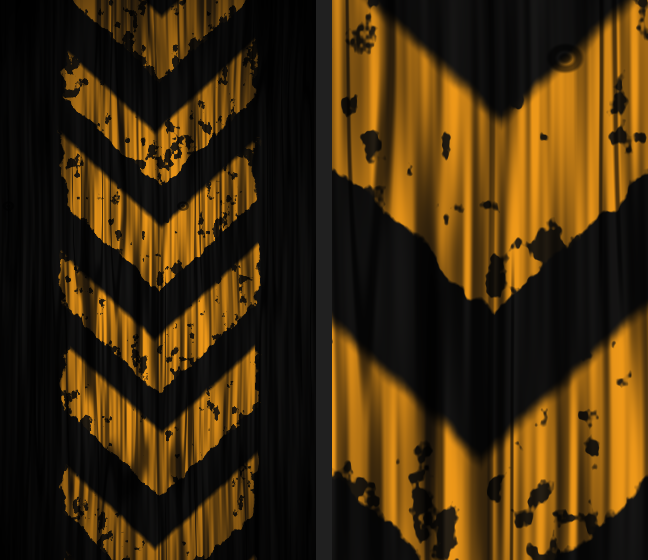
Left: the whole. Right: its middle third, enlarged.
Write a WebGL 2 fragment shader that draws this pattern.

```glsl
#version 300 es
precision highp float;

uniform vec2 u_resolution;
out vec4 fragColor;

// Lengths are fractions of the canvas height
#define PERIOD 0.1862
#define FIRST_TIP 0.146
#define SLOPE 0.93
#define HALF_WIDTH 0.172
#define BAND_THIN 0.098
#define BAND_THICK 0.116
#define CENTER_X 0.505
#define RAGGED 0.020
#define WEAR 0.17
#define AMBER vec3(0.93, 0.595, 0.10)
#define PAINT_SHADOW vec3(0.05, 0.04, 0.033)
#define WOOD vec3(0.088, 0.086, 0.084)

float hash(vec2 p) {
    return fract(sin(dot(p, vec2(127.1, 311.7))) * 43758.5453);
}

float noise(vec2 p) {
    vec2 i = floor(p), f = fract(p);
    f = f * f * (3.0 - 2.0 * f);
    return mix(mix(hash(i), hash(i + vec2(1, 0)), f.x),
               mix(hash(i + vec2(0, 1)), hash(i + vec2(1, 1)), f.x), f.y);
}

float fbm(vec2 p) {
    float sum = 0.0, amp = 0.5;
    for (int i = 0; i < 4; i++) {
        sum += amp * noise(p);
        p = p * 2.03 + 17.3;
        amp *= 0.5;
    }
    return sum / 0.9375;
}

// Vertical fibres, fine to broad
float woodGrain(vec2 p) {
    return 0.42 * noise(p * vec2(250.0, 8.0))
         + 0.36 * noise(p * vec2(120.0, 4.0) + 31.0)
         + 0.22 * noise(p * vec2(40.0, 2.0) + 57.0);
}

// Long thin splits that come and go along the fibres
float woodCracks(vec2 p) {
    float split = 1.0 - smoothstep(0.02, 0.12, abs(noise(p * vec2(75.0, 3.0) + 9.0) - 0.5));
    float present = smoothstep(0.4, 0.65, noise(p * vec2(30.0, 5.0) + 71.0));
    float seam = 1.0 - smoothstep(0.0008, 0.0025, abs(p.x + 0.006));
    return max(split * present, seam * 0.7);
}

// Small dark rings in the boards
float woodKnots(vec2 p) {
    float dark = 0.0;
    for (int i = 0; i < 2; i++) {
        vec2 q = p - vec2(0.042 - 0.312 * float(i), 0.632);
        float r = length(q * vec2(1.0, 1.25));
        float ring = 1.0 - smoothstep(0.001, 0.004, abs(r - 0.008));
        dark = max(dark, max(ring, 1.0 - smoothstep(0.002, 0.005, r)));
    }
    return dark;
}

// Coverage of the worn chevron paint
float chevronPaint(vec2 p, float grain) {
    float depth = 1.0 - p.y;
    float v = depth + SLOPE * abs(p.x);
    float k = ceil((v - FIRST_TIP) / PERIOD - 0.19);
    float odd = mod(k, 2.0);
    float tip = FIRST_TIP + k * PERIOD + 0.006 * (hash(vec2(k, 4.0)) - 0.5);
    float band = mix(BAND_THICK, BAND_THIN, odd);
    float notchX = mix(0.004, -0.008, odd);

    float rough = fbm(p * vec2(75.0, 55.0)) - 0.5 + 0.35 * (grain - 0.5);
    float lower = tip - v + rough * RAGGED;
    float upper = depth + SLOPE * abs(p.x - notchX) - tip + band + 0.3 * rough * RAGGED;
    float bite = 0.012 * (noise(vec2(p.y * 28.0, sign(p.x) * 5.0)) - 0.5);
    float side = HALF_WIDTH - abs(p.x) + bite + rough * RAGGED;

    // Soft upper edge, crisp ragged lower edge and ends
    float cover = smoothstep(-0.005, 0.009, upper)
                * smoothstep(-0.0015, 0.002, lower)
                * smoothstep(-0.0015, 0.002, side);

    // Chips gather toward the lower edge and ends
    float edge = max(min(lower, side), 0.0);
    float chips = fbm(p * vec2(68.0, 48.0) + 23.0) + WEAR * exp(-edge / 0.015)
                + 0.18 * (noise(p * 14.0 + 3.0) - 0.5);
    return cover * (1.0 - 0.92 * smoothstep(0.68, 0.75, chips));
}

void main() {
    vec2 p = gl_FragCoord.xy / u_resolution.y;
    p.x -= CENTER_X * u_resolution.x / u_resolution.y;

    // Fibres wander slightly sideways
    vec2 bent = p + vec2(0.010 * (noise(p * vec2(8.0, 5.0)) - 0.5), 0.0);
    float grain = woodGrain(bent);
    float cracks = woodCracks(bent);
    float knots = woodKnots(p);

    // Light pools in the middle of the boards
    float light = 1.08 - 6.5 * p.x * p.x - 1.9 * pow(p.y - 0.46, 2.0);
    light = clamp(light, 0.12, 1.0);

    vec3 wood = WOOD * light * mix(0.2, 1.0, smoothstep(0.2, 0.85, grain));
    wood *= (1.0 - 0.65 * cracks) * (1.0 - 0.6 * knots);

    float shade = mix(0.16, 1.0, smoothstep(0.18, 0.72, grain)) * light;
    shade *= (1.0 - 0.72 * cracks) * (1.0 - 0.6 * knots);
    vec3 paint = mix(PAINT_SHADOW, AMBER, shade);

    fragColor = vec4(mix(wood, paint, chevronPaint(p, grain)), 1.0);
}
```
